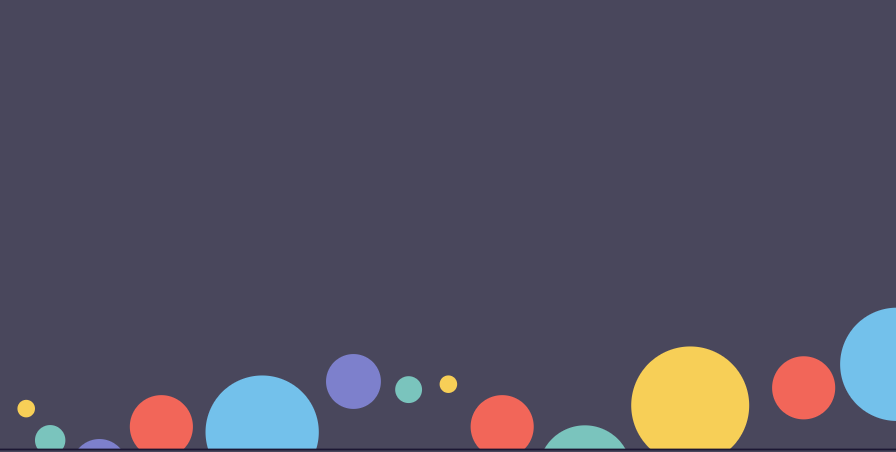
A Shadertoy shader for this background:

```glsl
// Flat coloured discs bobbing along the lower edge of a muted slate field.

// Lengths are in canvas heights, with the origin at the lower left.
const vec3 SLATE = vec3(0.286, 0.278, 0.361);
const vec3 NAVY  = vec3(0.110, 0.090, 0.200);
const float RULE_TOP    = 0.0075;
const float RULE_BOTTOM = 0.0035;

const int YELLOW = 0, TEAL = 1, VIOLET = 2, CORAL = 3, SKY = 4;
const vec3 PALETTE[5] = vec3[5](
    vec3(0.97, 0.81, 0.34),
    vec3(0.48, 0.77, 0.74),
    vec3(0.49, 0.50, 0.80),
    vec3(0.95, 0.40, 0.35),
    vec3(0.45, 0.755, 0.92));

// Disc layout: centre x, centre y, radius
const int DISC_COUNT = 13;
const vec3 DISCS[DISC_COUNT] = vec3[DISC_COUNT](
    vec3(0.058, 0.096, 0.0194),
    vec3(0.111, 0.026, 0.0336),
    vec3(0.220, -0.032, 0.0607),
    vec3(0.357, 0.056, 0.0698),
    vec3(0.580, 0.044, 0.1253),
    vec3(0.782, 0.156, 0.0607),
    vec3(0.904, 0.138, 0.0297),
    vec3(0.992, 0.150, 0.0194),
    vec3(1.111, 0.056, 0.0698),
    vec3(1.294, -0.044, 0.1030),
    vec3(1.527, 0.103, 0.1305),
    vec3(1.778, 0.142, 0.0698),
    vec3(1.984, 0.194, 0.1253));
const int TINTS[DISC_COUNT] = int[DISC_COUNT](
    YELLOW, TEAL, VIOLET, CORAL, SKY, VIOLET, TEAL,
    YELLOW, CORAL, TEAL, YELLOW, CORAL, SKY);

// Antialiased coverage of a signed distance
float coverage(float dist, float pixel) {
    return clamp(0.5 - dist / pixel, 0.0, 1.0);
}

void mainImage(out vec4 fragColor, in vec2 fragCoord) {
    vec2 p = fragCoord / iResolution.y;
    float pixel = 1.0 / iResolution.y;
    vec3 color = SLATE;

    // Discs
    for (int i = 0; i < DISC_COUNT; i++) {
        float dist = length(p - DISCS[i].xy) - DISCS[i].z;
        color = mix(color, PALETTE[TINTS[i]], coverage(dist, pixel));
    }

    // Thin dark rule that trims the discs, with slate beneath it
    color = mix(color, NAVY, coverage(p.y - RULE_TOP, pixel));
    color = mix(color, SLATE, coverage(p.y - RULE_BOTTOM, pixel));

    fragColor = vec4(color, 1.0);
}
```
